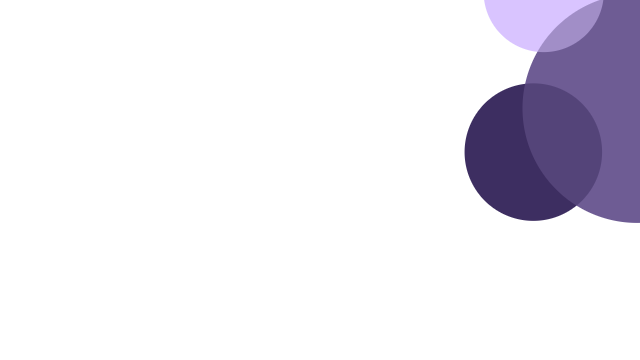
This background is drawn by a WebGL 1 fragment shader. Its source:

```glsl
precision highp float;
// Three overlapping violet discs in the upper right corner of a white field.

uniform vec2 u_resolution;

// Discs as centre x, centre y, radius, in units of the canvas height;
// x is measured from the right edge so the group stays in its corner.
const vec3 LARGE_DISC = vec3(-0.0081, 0.6991, 0.3183);
const vec3 DARK_DISC  = vec3(-0.2963, 0.5775, 0.1910);
const vec3 PALE_DISC  = vec3(-0.2674, 1.0222, 0.1670);

const vec3 PAPER  = vec3(1.0);
const vec3 VIOLET = vec3(0.43, 0.36, 0.58);
const vec3 INDIGO = vec3(0.24, 0.18, 0.38);
const vec3 LILAC  = vec3(0.85, 0.77, 1.00);

// Share of each small disc's colour that shows within the large disc.
const float INDIGO_SHOW = 0.52;
const float LILAC_SHOW  = 0.48;

// Smooth coverage of a disc; pixel is the size of one pixel in height units.
float discCoverage(vec2 p, vec3 disc, float pixel) {
    float dist = length(p - disc.xy) - disc.z;
    return clamp(0.5 - dist / pixel, 0.0, 1.0);
}

void main() {
    float pixel = 1.0 / u_resolution.y;
    vec2 p = (gl_FragCoord.xy - vec2(u_resolution.x, 0.0)) * pixel;

    float large = discCoverage(p, LARGE_DISC, pixel);
    float dark  = discCoverage(p, DARK_DISC, pixel);
    float pale  = discCoverage(p, PALE_DISC, pixel);

    // Small discs on the plain background
    vec3 outside = mix(PAPER, INDIGO, dark);
    outside = mix(outside, LILAC, pale);

    // The same discs blended with the large one
    vec3 inside = mix(VIOLET, INDIGO, dark * INDIGO_SHOW);
    inside = mix(inside, LILAC, pale * LILAC_SHOW);

    gl_FragColor = vec4(mix(outside, inside, large), 1.0);
}
```
